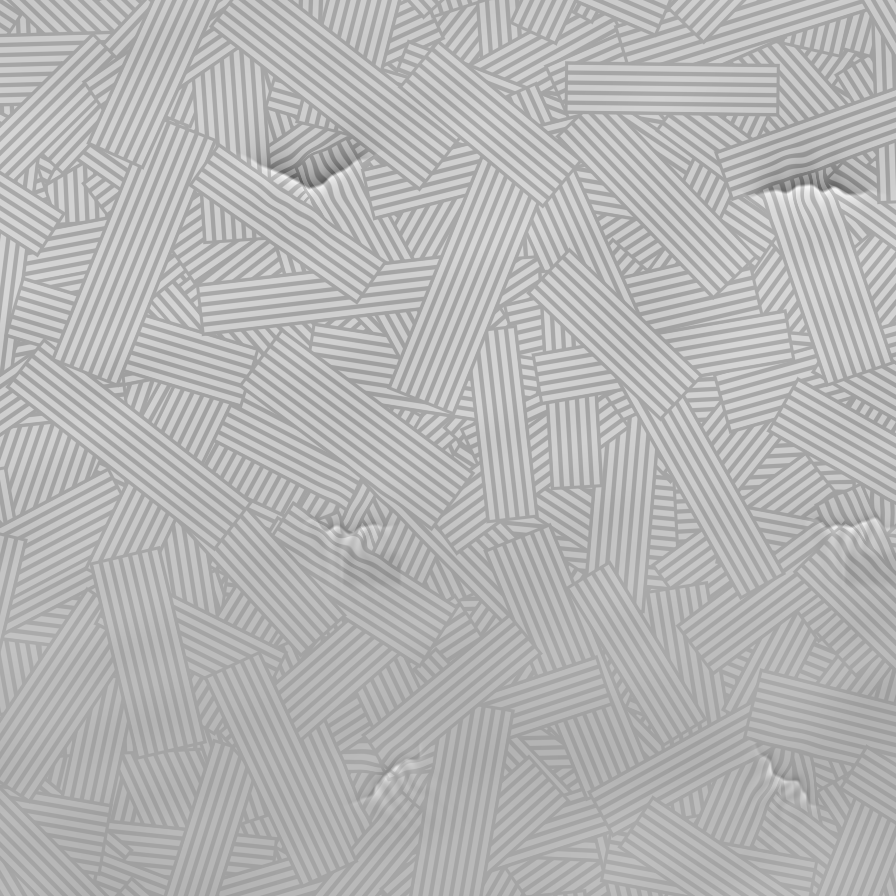
Give the GLSL for this pattern, as a WebGL 1 fragment shader.

```glsl
precision highp float;
// Grey wall covering of overlapping striped bands, fading downwards, with a few crumpled folds.
uniform vec2 u_resolution;

const float PITCH = 0.0112; // distance between stripes

float hash(vec2 p) {
  vec3 q = fract(p.xyx * vec3(0.1031, 0.1030, 0.0973));
  q += dot(q, q.yzx + 33.33);
  return fract((q.x + q.y) * q.z);
}

float noise(vec2 p) {
  vec2 i = floor(p), f = fract(p);
  f = f * f * (3.0 - 2.0 * f);
  return mix(mix(hash(i), hash(i + vec2(1.0, 0.0)), f.x),
             mix(hash(i + vec2(0.0, 1.0)), hash(i + 1.0), f.x), f.y);
}

vec2 rotate(vec2 p, float a) {
  float c = cos(a), s = sin(a);
  return vec2(c * p.x + s * p.y, c * p.y - s * p.x);
}

// Layers of striped rectangles on jittered grids, painted one over another.
float stripedBands(vec2 p, float px) {
  const float CELL = 0.2;
  float light = 0.0;
  for (int layer = 0; layer < 6; layer++) {
    float k = float(layer);
    vec2 shift = vec2(0.37, 0.61) * k + 20.0;
    vec2 home = floor(p / CELL + shift);
    for (int j = -1; j <= 1; j++) {
      for (int i = -1; i <= 1; i++) {
        vec2 id = home + vec2(float(i), float(j));
        vec2 seed = id + k * 57.0;
        vec2 jitter = vec2(hash(seed + 3.1), hash(seed + 7.7)) - 0.5;
        if (layer == 0) jitter *= 0.2;
        vec2 center = (id + 0.5 + 0.8 * jitter - shift) * CELL;
        vec2 q = rotate(p - center, 3.1416 * hash(seed + 13.3));

        // The lowest layer is made of wide squares that leave no gaps.
        float count = layer == 0 ? 26.0 : 5.0 + floor(3.0 * hash(seed + 21.9));
        vec2 size = vec2(0.10 + 0.05 * hash(seed + 31.7), 0.5 * count * PITCH);
        if (layer == 0) size.x = 0.15;

        vec2 d = abs(q) - size;
        float cover = smoothstep(0.7 * px, -0.7 * px, max(d.x, d.y) - 0.0014);
        float s = abs(fract((q.y + size.y) / PITCH) - 0.5) * PITCH;
        float stripe = smoothstep(0.7 * px, -0.7 * px, s - 0.285 * PITCH);
        stripe *= smoothstep(0.7 * px, -0.7 * px, max(d.x, d.y) + 0.002);
        light = mix(light, stripe, cover);
      }
    }
  }
  return light;
}

// Shading of one fold: shadow above a ragged crease, bright rim and ribs below.
float fold(vec2 q, float column, float row) {
  float soft = 1.0 - min(row, 1.0);
  q = rotate(q, row > 1.5 ? 0.7 - 1.4 * column : 0.0);
  float slope = mix(0.12, mix(0.5, -0.1, column), soft);
  float ragged = noise(vec2(q.x * 75.0 + 40.0, row * 9.0 + column)) - 0.5;
  float d = q.y - slope * abs(q.x) - mix(0.017, 0.009, soft) * ragged;
  float span = exp(-pow(abs(q.x) / mix(0.043, 0.062, soft), 4.0));
  float above = smoothstep(-0.002, 0.003, d);

  float shadow = above * exp(-max(d, 0.0) / mix(0.006, 0.022, soft));
  float rim = (1.0 - above) * exp(min(d, 0.0) / mix(0.006, 0.010, soft));
  float ribs = sin(q.x * 330.0 + 7.0 * noise(q * 45.0 + 20.0));
  ribs *= (1.0 - above) * exp(min(d, 0.0) / 0.028) * (1.0 - 0.8 * soft);
  float shade = span * (0.16 * rim + 0.055 * ribs - mix(0.16, 0.30, soft) * shadow);

  // Flat shaded patch beside the middle folds.
  if (row > 0.5 && row < 1.5) {
    vec2 b = abs(q - vec2(0.025, -0.045)) - vec2(0.032, 0.023);
    shade -= 0.055 * smoothstep(0.002, -0.002, b.x) * smoothstep(0.002, -0.012, b.y);
  }
  return shade;
}

void main() {
  vec2 p = gl_FragCoord.xy / u_resolution.y;
  float px = 1.0 / u_resolution.y;

  // Two columns and three rows of folds, which also bend the stripes.
  float shade = 0.0;
  vec2 bend = vec2(0.0);
  for (int r = 0; r < 3; r++) {
    for (int c = 0; c < 2; c++) {
      float row = float(r), column = float(c);
      vec2 center = vec2(0.345 + 0.045 * row + column * (0.56 - 0.06 * row * (row - 1.0)),
                         0.79 - 0.43 * row + 0.05 * row * row);
      vec2 q = p - center;
      shade += fold(q, column, row);
      vec2 wobble = vec2(noise(p * 40.0), noise(p * 40.0 + 70.0)) - 0.5;
      bend += 0.014 * wobble * exp(-dot(q, q) / 0.0016);
    }
  }

  // Stripe contrast fades towards the bottom.
  float fade = smoothstep(0.2, 0.58, p.y);
  float lineTone = mix(0.642, 0.648, fade);
  float stripeTone = mix(0.722, 0.818, fade) - 0.02 * smoothstep(0.8, 1.0, p.y);
  float tone = mix(lineTone, stripeTone, stripedBands(p + bend, px));

  // Soft unevenness and broad, faint creases.
  tone += 0.03 * (noise(p * 7.0 + 5.0) - 0.5);
  tone += 0.035 * (noise(rotate(p, 0.35) * vec2(9.0, 24.0) + 30.0) - 0.5);
  gl_FragColor = vec4(vec3(clamp(tone + shade, 0.0, 1.0)), 1.0);
}
```
